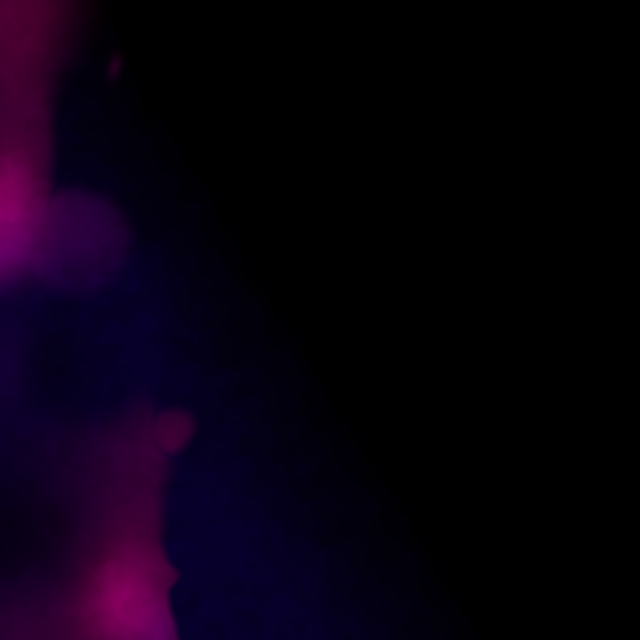
Give the GLSL for this background, as a Shadertoy shader.

```glsl
const vec3 HAZE_BLUE = vec3(0.028, 0.0, 0.160);
const vec3 VIOLET = vec3(0.22, 0.0, 0.25);
const vec3 MAGENTA = vec3(0.39, 0.0, 0.23);
const vec3 PLUM = vec3(0.17, 0.0, 0.12);

float bump(float x, float center, float width) {
    float d = (x - center) / width;
    return exp(-d * d);
}

float glow(vec2 p, vec2 center, vec2 radius) {
    vec2 d = (p - center) / radius;
    return exp(-dot(d, d));
}

float disc(vec2 p, vec2 center, float radius, float softness) {
    return 1.0 - smoothstep(radius - softness, radius, length(p - center));
}

vec2 hash2(vec2 cell) {
    vec2 h = vec2(dot(cell, vec2(127.1, 311.7)), dot(cell, vec2(269.5, 183.3)));
    return fract(sin(h) * 4375.85);
}

// Cellular facets: a random tone per cell, blended across narrow borders
float facets(vec2 p) {
    vec2 cell = floor(p);
    float tone = 0.0;
    float total = 0.0;
    for (int y = -1; y <= 1; y++) {
        for (int x = -1; x <= 1; x++) {
            vec2 neighbor = cell + vec2(x, y);
            vec2 seed = hash2(neighbor);
            vec2 d = neighbor + seed - p;
            float weight = exp(-14.0 * dot(d, d));
            tone += weight * hash2(neighbor + 17.0).x;
            total += weight;
        }
    }
    return 2.0 * tone / max(total, 1e-6) - 1.0;
}

// Layered sines that bend the cloud outlines
vec2 ripple(vec2 p, float amount) {
    vec2 offset = vec2(0.0);
    float scale = 24.0;
    for (int i = 0; i < 4; i++) {
        offset += amount * sin(p.yx * scale + vec2(0.7, 2.1) + offset * 30.0);
        scale *= 1.9;
        amount *= 0.6;
    }
    return offset;
}

float insideEdge(float x, float edge, float softness) {
    return 1.0 - smoothstep(edge - softness, edge + 0.2 * softness, x);
}

// Dark blue mist with a diagonal border
vec3 blueHaze(vec2 p, float mottle) {
    float depth = 0.78 - 0.62 * p.y - p.x + 0.012 * mottle;
    float density = 0.18 * smoothstep(0.0, 0.07, depth) + 0.82 * smoothstep(0.02, 0.37, depth);
    density *= 1.0 - 0.55 * glow(p, vec2(0.02, 0.17), vec2(0.12, 0.10));
    density *= 1.0 - 0.35 * glow(p, vec2(0.09, 0.43), vec2(0.06, 0.08));
    density += 0.22 * glow(p, vec2(0.23, 0.55), vec2(0.06, 0.08));
    vec3 color = HAZE_BLUE * density * (1.0 + 0.14 * mottle);
    return color + vec3(0.045, 0.0, 0.04) * glow(p, vec2(0.0, 0.43), vec2(0.05, 0.10));
}

vec3 upperCloud(vec2 p) {
    float edge = 0.092 + 0.085 * bump(p.y, 1.0, 0.11);
    float softness = mix(0.025, 0.12, smoothstep(0.80, 0.95, p.y));
    float mask = insideEdge(p.x, edge, softness) * smoothstep(0.50, 0.60, p.y);
    mask = max(mask, disc(p, vec2(0.118, 0.618), 0.103, 0.035));
    vec3 light = 1.08 * MAGENTA * glow(p, vec2(0.0, 0.69), vec2(0.065, 0.085));
    light += 0.85 * VIOLET * glow(p, vec2(0.0, 0.59), vec2(0.07, 0.07));
    light += 0.62 * VIOLET * glow(p, vec2(0.13, 0.635), vec2(0.12, 0.085));
    light += 0.70 * MAGENTA * glow(p, vec2(0.02, 0.98), vec2(0.14, 0.15));
    light += 0.70 * PLUM * glow(p, vec2(0.05, 0.81), vec2(0.10, 0.10));
    return light * mask;
}

vec3 lowerCloud(vec2 p) {
    float edge = 0.262 + 0.020 * bump(p.y, 0.28, 0.04);
    edge += 0.020 * bump(p.y, 0.105, 0.020) + 0.027 * bump(p.y, 0.0, 0.06);
    float softness = mix(0.013, 0.035, smoothstep(0.08, 0.28, p.y));
    float top = 0.36 + 0.04 * bump(p.x, 0.22, 0.03);
    float mask = insideEdge(p.x, edge, softness);
    mask *= 1.0 - smoothstep(top - 0.05, top + 0.02, p.y);
    mask = max(mask, disc(p, vec2(0.270, 0.330), 0.048, 0.025));
    vec3 light = 0.98 * MAGENTA * glow(p, vec2(0.195, 0.06), vec2(0.07, 0.09));
    light += 0.70 * VIOLET * glow(p, vec2(0.27, 0.0), vec2(0.06, 0.08));
    light += 0.95 * PLUM * glow(p, vec2(0.05, 0.0), vec2(0.16, 0.09));
    light += PLUM * glow(p, vec2(0.23, 0.22), vec2(0.09, 0.16));
    light += 0.80 * PLUM * glow(p, vec2(0.28, 0.33), vec2(0.05, 0.05));
    light += 0.30 * PLUM * glow(p, vec2(0.12, 0.26), vec2(0.10, 0.14));
    return light * mask;
}

void mainImage(out vec4 fragColor, in vec2 fragCoord) {
    vec2 uv = fragCoord / iResolution.xy;
    vec2 p = uv + ripple(uv, 0.0030);
    float mottle = 0.6 * facets(uv * 26.0) + 0.5 * facets(uv * 58.0 + 9.0);

    vec3 clouds = upperCloud(p) + lowerCloud(p);
    clouds *= 1.0 + 0.09 * mottle;

    // Clouds cover part of the haze behind them
    float cover = clamp(clouds.r * 3.0, 0.0, 0.75);
    vec3 color = blueHaze(p, mottle) * (1.0 - cover) + clouds;

    // Faint detached wisp
    color += 0.8 * PLUM * glow(p, vec2(0.178, 0.894), vec2(0.010, 0.020));
    fragColor = vec4(color, 1.0);
}
```
